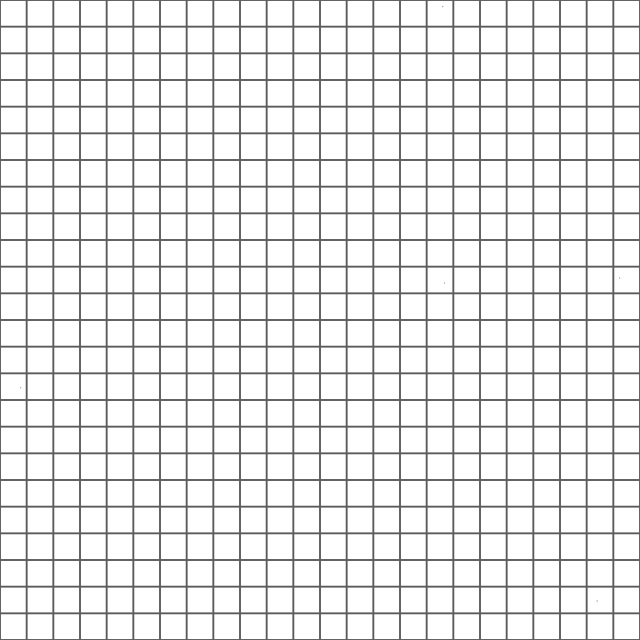
This pattern is drawn by a WebGL 1 fragment shader. Its source:

```glsl
precision highp float;

uniform vec2 u_resolution;

#define CELLS 24.0            // repeats across and down
#define LINE_WIDTH 0.0713     // in cells
#define LINE_COLOR vec3(0.36)
#define PAPER_COLOR vec3(1.0)
#define SPECK_CHANCE 0.004    // share of cells holding a dust speck
#define SPECK_RADIUS 0.022    // in cells
#define SPECK_DARKNESS 0.4

vec3 hash32(vec2 p) {
  vec3 q = fract(p.xyx * vec3(0.1031, 0.1030, 0.0973));
  q += dot(q, q.yxz + 33.33);
  return fract((q.xxy + q.yzz) * q.zyx);
}

// Coverage of a filled shape from its signed distance, one pixel soft.
float coverage(float dist, float pixel) {
  return clamp(0.5 - dist / pixel, 0.0, 1.0);
}

// Ruled lines centred on the cell borders, so edge lines wrap in halves.
float gridLines(vec2 grid, vec2 pixel) {
  vec2 dist = 0.5 - abs(fract(grid) - 0.5) - 0.5 * LINE_WIDTH;
  float vertical = coverage(dist.x, pixel.x);
  float horizontal = coverage(dist.y, pixel.y);
  return 1.0 - (1.0 - vertical) * (1.0 - horizontal);
}

// Rare specks of dust, each kept clear of its cell border.
float dustSpecks(vec2 grid, float pixel) {
  vec3 rnd = hash32(mod(floor(grid), CELLS) + 1.0);
  vec2 center = mix(vec2(0.2), vec2(0.8), rnd.xy);
  float dist = length(fract(grid) - center) - SPECK_RADIUS;
  return step(rnd.z, SPECK_CHANCE) * coverage(dist, pixel);
}

void main() {
  vec2 grid = gl_FragCoord.xy / u_resolution * CELLS;
  vec2 pixel = CELLS / u_resolution;

  vec3 color = PAPER_COLOR;
  color *= 1.0 - SPECK_DARKNESS * dustSpecks(grid, max(pixel.x, pixel.y));
  color = mix(color, LINE_COLOR, gridLines(grid, pixel));
  gl_FragColor = vec4(color, 1.0);
}
```
